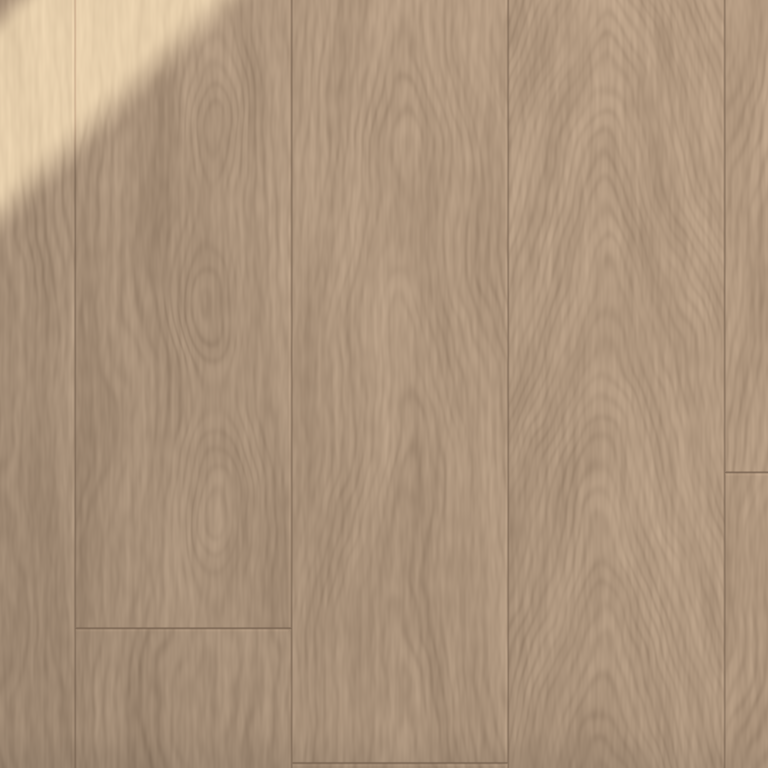
Give the GLSL for this texture, as a WebGL 2 fragment shader.

```glsl
#version 300 es
precision highp float;
// Pale oak floor of long upright planks with staggered ends, lit by a soft
// slanted patch of sun. Growth rings are level lines of a warped arch field;
// stretched gradient noise adds the fibres and pores.

uniform vec2 u_resolution;
out vec4 fragColor;

const float PLANK_WIDTH = 0.2819;
const float FIRST_SEAM = 0.098;
const vec3 OAK = vec3(0.655, 0.563, 0.472);
const vec3 SUNLIT_OAK = vec3(0.905, 0.812, 0.675);
const vec3 SEAM = vec3(0.46, 0.38, 0.31);

// Height of the plank end in each column; negative means out of view.
const float PLANK_END[5] = float[5](-1.0, 0.182, 0.0065, -1.0, 0.385);

// Figure per column: arch centre, rings along, rings across, knot strength.
const vec4 FIGURE[5] = vec4[5](
    vec4(0.10, 4.0, 17.0, 0.0),
    vec4(0.14, 3.0, 15.0, 3.6),
    vec4(0.03, 9.0, 21.0, 1.1),
    vec4(-0.06, 27.0, 25.0, 0.0),
    vec4(0.45, 12.0, 19.0, 0.0));

float hash(float n) {
    return fract(sin(n * 91.73 + 4.1) * 4375.85);
}

vec2 gradientAt(vec2 cell) {
    float angle = 6.2832 * fract(sin(dot(cell, vec2(127.1, 311.7))) * 43758.5);
    return vec2(cos(angle), sin(angle));
}

// Gradient noise, roughly -0.7 to 0.7.
float noise(vec2 p) {
    vec2 i = floor(p), f = p - i;
    vec2 u = f * f * f * (f * (f * 6.0 - 15.0) + 10.0);
    vec2 e = vec2(1.0, 0.0);
    float low = mix(dot(gradientAt(i), f),
                    dot(gradientAt(i + e), f - e), u.x);
    float high = mix(dot(gradientAt(i + e.yx), f - e.yx),
                     dot(gradientAt(i + 1.0), f - 1.0), u.x);
    return mix(low, high, u.y);
}

// Ring field: steep arches, closed around knots, bent by noise.
float ringField(vec2 p, vec4 figure, float seed) {
    float x = p.x - figure.x + 0.09 * noise(vec2(seed, p.y * 4.0));
    float field = figure.y * p.y + figure.z * sqrt(x * x + 0.006);
    for (int i = 0; i < 3; i++) {
        vec2 toKnot = vec2(x, p.y - 0.35 - 0.245 * float(i)) / vec2(0.16, 0.085);
        field -= figure.w * exp(-dot(toKnot, toKnot));
    }
    field += 2.2 * noise(vec2(p.x * 2.5, p.y * 4.5) + seed);
    return field + 0.55 * noise(vec2(p.x * 9.0, p.y * 17.0) + seed);
}

// Signed lightness of the wood: rings, broad bands, fibres and pores.
float grain(vec2 p, vec4 figure, float seed) {
    float field = ringField(p, figure, seed);
    float ring = 0.5 + 0.5 * sin(6.2832 * field);
    float strength = 0.55 + 0.7 * noise(vec2(p.x * 4.0, p.y * 5.0) + seed * 2.0);
    float bands = sin(field * 1.3 + seed);
    float fibres = noise(vec2(p.x * 38.0, p.y * 7.0) + seed);
    float pores = noise(vec2(p.x * 64.0, p.y * 34.0) - seed);
    float clouds = noise(vec2(p.x * 3.0, p.y * 2.5) + seed * 3.0);
    return 0.055 * strength * (0.4 - ring * ring) + 0.014 * bands
         + 0.045 * fibres + 0.035 * pores + 0.05 * clouds;
}

// Soft line of the given half width around distance zero.
float line(float dist, float halfWidth, float pixel) {
    return 1.0 - smoothstep(halfWidth - pixel, halfWidth + pixel, abs(dist));
}

// Sun patch: a blurred slanted edge and a shaded outer corner.
float sunlight(vec2 uv) {
    float depth = dot(uv - vec2(0.0, 0.715), vec2(-0.689, 0.725));
    return smoothstep(-0.025, 0.034, depth)
         * (1.0 - smoothstep(0.168, 0.208, depth));
}

void main() {
    vec2 uv = gl_FragCoord.xy / u_resolution;
    float pixel = 1.0 / min(u_resolution.x, u_resolution.y);

    // Plank layout
    float across = (uv.x - FIRST_SEAM) / PLANK_WIDTH;
    int column = clamp(int(floor(across)) + 1, 0, 4);
    float endDist = uv.y - PLANK_END[column];
    float seed = float(column) * 7.3 + (endDist < 0.0 ? 41.7 : 3.0);
    vec2 local = vec2(fract(across) - 0.5, uv.y);

    // Wood, with a tint per plank and a gentle fall of room light
    float roomLight = 0.94 + 0.10 * uv.x + 0.06 * uv.y;
    roomLight -= 0.05 * (1.0 - smoothstep(0.0, 0.06, uv.y));
    float tint = 0.025 * (hash(seed) - 0.5);
    float sun = sunlight(uv);
    float wood = grain(local, FIGURE[column], seed) * mix(1.5, 0.7, sun);
    vec3 color = mix(OAK * roomLight, SUNLIT_OAK, sun);
    color *= 1.0 + tint + wood * vec3(0.93, 1.03, 1.12);

    // Seams with a faint bevel highlight
    float sideDist = (across - floor(across + 0.5)) * PLANK_WIDTH;
    float sideSeam = line(sideDist, 0.0011, pixel);
    float endSeam = line(endDist, 0.0011, pixel);
    float bevel = max(line(sideDist + 0.003, 0.001, pixel),
                      line(endDist + 0.003, 0.001, pixel));
    color *= 1.0 + 0.045 * bevel;
    vec3 seamColor = SEAM * mix(1.0, 1.65, sun);
    color = mix(color, seamColor, max(0.6 * sideSeam, 0.8 * endSeam));

    fragColor = vec4(color, 1.0);
}
```
